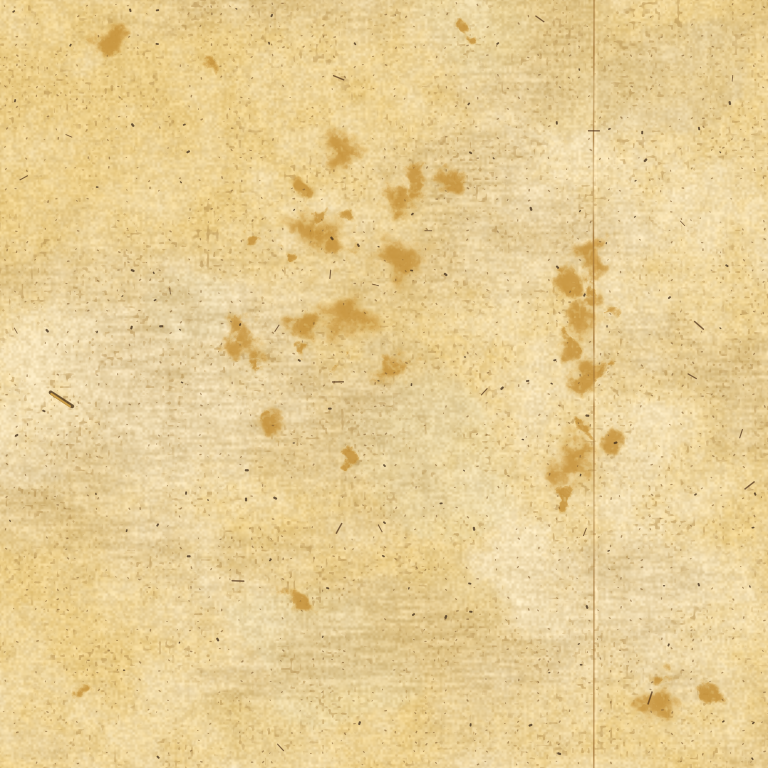
Reproduce this texture procedurally as a Shadertoy shader.

```glsl
// Aged, foxed paper: a cream sheet tinted by layered noise, with a woven grain,
// soft damp patches, ragged rust-coloured foxing, dark flecks and fibres,
// and one thin vertical crease right of the centre.

float hash(vec2 p) {
    vec3 q = fract(vec3(p.xyx) * 0.1031);
    q += dot(q, q.yzx + 33.33);
    return fract((q.x + q.y) * q.z);
}

vec2 hash2(vec2 p) {
    return vec2(hash(p + 17.3), hash(p + 71.9));
}

float noise(vec2 p) {
    vec2 i = floor(p), f = fract(p);
    f = f * f * (3.0 - 2.0 * f);
    return mix(mix(hash(i), hash(i + vec2(1, 0)), f.x),
               mix(hash(i + vec2(0, 1)), hash(i + vec2(1, 1)), f.x), f.y);
}

float fbm(vec2 p) {
    float sum = 0.0, amp = 0.516;
    for (int i = 0; i < 5; i++) {
        sum += amp * noise(p);
        p = mat2(1.6, 1.2, -1.2, 1.6) * p + 9.7;
        amp *= 0.5;
    }
    return sum;
}

float segment(vec2 p, vec2 halfAxis) {
    float t = clamp(dot(p, halfAxis) / dot(halfAxis, halfAxis), -1.0, 1.0);
    return length(p - halfAxis * t);
}

float cover(float d, float radius) {
    float px = 0.7 / iResolution.y;
    return 1.0 - smoothstep(radius - px, radius + px, d);
}

// One randomly turned fleck in some cells of a grid
float flecks(vec2 uv, float cells, float chance, float halfLength, float radius) {
    vec2 id = floor(uv * cells);
    vec2 rnd = hash2(id + cells);
    vec2 p = uv - (id + 0.3 + 0.4 * rnd) / cells;
    float angle = 6.283 * hash(id + 5.1);
    float size = 0.45 + 0.55 * rnd.x;
    vec2 axis = halfLength * size * vec2(cos(angle), sin(angle));
    return step(hash(id + 31.7), chance) * cover(segment(p, axis), radius * size);
}

// Ragged rust spots: one third along the crease, the rest around the middle
float foxing(vec2 uv) {
    vec2 warp = vec2(fbm(uv * 24.0), fbm(uv * 24.0 + 40.0)) - 0.5;
    float ragged = fbm(uv * 60.0 + 13.0) - 0.5;
    float stain = 0.0;
    for (int i = 0; i < 48; i++) {
        vec2 rnd = hash2(vec2(i, 3));
        vec2 pos = i % 3 == 0 ? vec2(0.735 + 0.07 * rnd.x, 0.35 + 0.38 * rnd.y)
                 : i % 3 == 1 ? vec2(0.30 + 0.26 * rnd.x, 0.38 + 0.46 * rnd.y)
                 : rnd;
        float size = hash(vec2(i, 8));
        float radius = mix(0.008, 0.038, size * size);
        float d = length(uv - pos + warp * 0.06) + ragged * 0.03;
        stain = max(stain, 1.0 - smoothstep(radius * 0.2, radius * 1.25, d));
    }
    return stain;
}

void mainImage(out vec4 fragColor, in vec2 fragCoord) {
    vec2 uv = fragCoord / iResolution.y;
    float fine = noise(uv * 310.0);
    float coarse = noise(mat2(0.8, 0.6, -0.6, 0.8) * uv * 170.0);
    float cloud = fbm(uv * 4.0 + 3.0);
    float mottle = fbm(uv * 26.0 + 8.0);

    // Cream to yellow sheet, warmer towards the top and the sides
    float edge = smoothstep(0.3, 0.75, length((uv - vec2(0.47, 0.38)) * vec2(0.9, 1.0)));
    float yellow = 0.42 + 1.5 * (cloud - 0.5) + 1.1 * (mottle - 0.5)
                 + 0.45 * (coarse - 0.5) + 0.3 * edge;
    vec3 col = mix(vec3(0.955, 0.88, 0.71), vec3(0.92, 0.80, 0.52), clamp(yellow, 0.0, 1.0));

    // Damp patches with fairly crisp, wandering outlines
    for (int i = 0; i < 11; i++) {
        vec2 pos = hash2(vec2(i, 57));
        float radius = 0.04 + 0.07 * hash(vec2(i, 91));
        float d = length(uv - pos) + 0.16 * (fbm(uv * 9.0 + float(i) * 5.0) - 0.5);
        float patchMask = 1.0 - smoothstep(radius - 0.012, radius + 0.012, d);
        vec3 tint = i % 3 == 0 ? vec3(0.92, 0.87, 0.70)
                  : i % 3 == 1 ? vec3(0.87, 0.75, 0.46) : vec3(0.84, 0.75, 0.56);
        col = mix(col, tint, 0.33 * patchMask);
    }

    // Greyish rubbed areas and laid streaks
    float rubbed = smoothstep(0.48, 0.72, fbm(uv * vec2(3.0, 6.0) + 21.0));
    float rows = noise(uv * vec2(30.0, 230.0)) - 0.5;
    float columns = noise(uv * vec2(220.0, 35.0) + 6.0) - 0.5;
    col = mix(col, vec3(0.83, 0.73, 0.54), 0.38 * rubbed * (0.6 + 0.8 * mottle));
    col += (rows * (0.03 + 0.07 * rubbed) + columns * 0.03) * vec3(0.8, 0.9, 1.1);

    // Fibre grain and tiny brown pits
    col += (fine - 0.5) * vec3(0.07, 0.09, 0.12) + (coarse - 0.5) * vec3(0.04, 0.05, 0.07);
    float pits = smoothstep(0.7, 0.95, noise(uv * 240.0 + 50.0)) * smoothstep(0.35, 0.65, mottle);
    col = mix(col, vec3(0.70, 0.55, 0.30), 0.5 * pits);

    // Foxing, broken up by the grain
    float stain = foxing(uv);
    float rust = stain * smoothstep(0.1, 0.9, stain * 0.8 + 0.7 * (fine + coarse - 0.75));
    col = mix(col, vec3(0.87, 0.70, 0.34), 0.5 * stain);
    col = mix(col, vec3(0.74, 0.52, 0.17), 0.65 * rust);

    // Crease with a light ridge beside it
    float creaseX = uv.x - 0.772 - 0.003 * (noise(vec2(uv.y * 4.0, 2.0)) - 0.5);
    float wear = 0.25 + 0.6 * noise(vec2(uv.y * 45.0, 7.0));
    col = mix(col, vec3(0.62, 0.43, 0.19), wear * cover(abs(creaseX), 0.0009));
    col += 0.035 * cover(abs(creaseX - 0.003), 0.0015);

    // Dust, specks and loose fibres
    col = mix(col, vec3(0.50, 0.36, 0.19), 0.6 * flecks(uv, 75.0, 0.24, 0.0008, 0.0009));
    col = mix(col, vec3(0.27, 0.19, 0.11), 0.8 * flecks(uv, 27.0, 0.17, 0.0012, 0.0015));
    col = mix(col, vec3(0.32, 0.20, 0.10), 0.75 * flecks(uv, 15.0, 0.13, 0.008, 0.0010));

    // One straw sliver with its shadow
    vec2 straw = uv - vec2(0.08, 0.48);
    col = mix(col, vec3(0.30, 0.20, 0.08), 0.8 * cover(segment(straw, vec2(0.014, -0.009)), 0.0025));
    col = mix(col, vec3(0.80, 0.62, 0.28), cover(segment(straw + 0.001, vec2(0.012, -0.008)), 0.0014));

    fragColor = vec4(clamp(col, 0.0, 1.0), 1.0);
}
```
